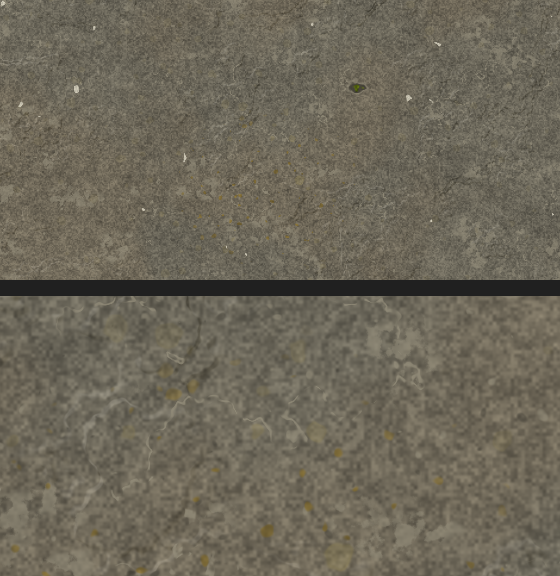
Top: the whole. Bottom: its middle third, enlarged.
Give the GLSL for this texture, as a Shadertoy shader.

```glsl
// Weathered stone ground: a grey-brown mottled and grainy base with raised flakes,
// pale crusts and threads, pits, lichen spots, a few white chips and one mossy hollow.
// Layers of value noise and jittered cell spots, in units of the canvas height.

const vec3 GREY_STONE   = vec3(0.418, 0.402, 0.352);
const vec3 WARM_STONE   = vec3(0.434, 0.406, 0.345);
const vec3 PALE_CRUST   = vec3(0.580, 0.555, 0.480);
const vec3 WHITE_CHIP   = vec3(0.800, 0.780, 0.710);
const vec3 OLIVE_LICHEN = vec3(0.510, 0.465, 0.310);
const vec3 GOLD_LICHEN  = vec3(0.500, 0.410, 0.160);
const vec3 DARK_PIT     = vec3(0.235, 0.225, 0.195);
const vec3 MOSS         = vec3(0.340, 0.400, 0.060);

const float MOTTLE = 0.065;      // contrast of the broad clouds
const float BLOTCH = 0.115;      // contrast of the small blotches
const float GRAIN  = 0.130;      // contrast of the finest grains
const float RELIEF = 0.080;      // light and shade on flake edges
const float EDGE   = 0.002;      // half width of a smoothed edge
const vec2 LICHEN_CENTRE = vec2(0.95, 0.32);
const vec2 MOSS_CENTRE   = vec2(1.272, 0.690);

float hash(vec2 p) {
    vec3 q = fract(vec3(p.xyx) * 0.1031);
    q += dot(q, q.yzx + 33.33);
    return fract((q.x + q.y) * q.z);
}

float noise(vec2 p) {
    vec2 i = floor(p), f = fract(p);
    f = f * f * (3.0 - 2.0 * f);
    float low  = mix(hash(i), hash(i + vec2(1, 0)), f.x);
    float high = mix(hash(i + vec2(0, 1)), hash(i + vec2(1, 1)), f.x);
    return mix(low, high, f.y);
}

float fbm(vec2 p) {
    float sum = 0.0, amp = 0.516;
    for (int i = 0; i < 5; i++) {
        sum += amp * noise(p);
        p = mat2(1.6, 1.2, -1.2, 1.6) * p + 17.3;
        amp *= 0.5;
    }
    return sum;
}

vec2 warp(vec2 p, float freq, float amount) {
    vec2 offset = vec2(noise(p * freq), noise(p * freq + 41.7));
    return p + amount * (offset - 0.5);
}

// Jittered spots, one per cell at most: x is the cover, y is the rim.
vec2 scatter(vec2 p, float cells, float density, vec2 radii, float seed) {
    vec2 q = p * cells, spots = vec2(0.0);
    for (int y = -1; y <= 1; y++)
    for (int x = -1; x <= 1; x++) {
        vec2 cell = floor(q) + vec2(x, y);
        vec2 key = cell + seed;
        vec2 centre = cell + vec2(hash(key), hash(key + 71.3));
        float size = hash(key + 23.9);
        float radius = mix(radii.x, radii.y, size * size);
        float d = length(q - centre) / cells - radius;
        float present = step(hash(key + 57.1), density);
        vec2 spot = 1.0 - smoothstep(vec2(-EDGE, 0.0), vec2(EDGE, 2.0 * EDGE), vec2(d, abs(d)));
        spots = max(spots, present * spot);
    }
    return spots;
}

// Height of broken surface flakes with crisp borders.
float flakes(vec2 p) {
    float h = fbm(p * 7.0 + 63.0);
    return smoothstep(0.50, 0.53, h) + smoothstep(0.60, 0.625, h);
}

void mainImage(out vec4 fragColor, in vec2 fragCoord) {
    vec2 p = fragCoord / iResolution.y;
    vec2 rough = warp(p, 85.0, 0.008);
    vec2 jagged = warp(p, 60.0, 0.022);
    float fine = noise(p * 125.0 + 5.0);
    float speck = noise(p * 235.0 + 9.0);

    // Mottled and grainy base
    vec3 color = mix(GREY_STONE, WARM_STONE, smoothstep(0.35, 0.65, fbm(p * 3.0 + 11.0)));
    float tone = MOTTLE * (fbm(p * 5.5 + 3.0) - 0.5) + BLOTCH * (fbm(p * 36.0) - 0.5);
    tone += GRAIN * (0.65 * fine + speck - 0.825);
    color *= 1.0 + 2.3 * tone;

    // Flake edges lit from the upper left, strongest in broken areas
    float broken = smoothstep(0.46, 0.62, fbm(p * 3.5 + 29.0));
    float slope = flakes(rough) - flakes(rough + vec2(-0.004, 0.005));
    color += RELIEF * slope * (0.15 + 0.85 * broken);

    // Small pale crusts and thin mineral threads
    float crust = smoothstep(0.60, 0.72, fbm(p * vec2(7.0, 10.0) + 83.0));
    crust *= smoothstep(0.47, 0.60, fbm(p * 55.0 + 7.0));
    float thread = 1.0 - smoothstep(0.003, 0.016, abs(fbm(rough * 10.0 + 37.0) - 0.5));
    thread *= smoothstep(0.52, 0.64, fbm(p * 7.0 + 51.0)) * smoothstep(0.3, 0.65, fine);
    color = mix(color, PALE_CRUST, max(0.6 * crust, 0.75 * thread));

    // Dark pits and small light flecks
    float pits = scatter(rough, 24.0, 0.22, vec2(0.001, 0.006), 13.0).x;
    float flecks = scatter(rough, 28.0, 0.20, vec2(0.001, 0.005), 131.0).x;
    color = mix(color, DARK_PIT, 0.42 * pits);
    color = mix(color, PALE_CRUST, 0.6 * flecks);

    // Lichen: faint round rosettes everywhere, dense with gold in one colony
    vec2 away = (p - LICHEN_CENTRE) * vec2(3.0, 4.0);
    float colony = exp(-dot(away, away));
    vec2 rosette = scatter(rough, 15.0, 0.36, vec2(0.005, 0.016), 211.0);
    float gold = scatter(rough, 28.0, 0.32, vec2(0.002, 0.008), 307.0).x;
    float growth = (0.5 * rosette.x + 0.2 * rosette.y) * (0.3 + 0.7 * colony);
    color = mix(color, OLIVE_LICHEN * (0.85 + 0.3 * fine), growth);
    color = mix(color, GOLD_LICHEN * (0.8 + 0.4 * fine), 0.7 * gold * smoothstep(0.15, 0.6, colony));

    // Sparse angular white chips
    float chips = scatter(jagged, 8.0, 0.14, vec2(0.004, 0.012), 401.0).x;
    color = mix(color, WHITE_CHIP * (0.92 + 0.16 * speck), 0.9 * chips);

    // Mossy hollow with a pale lip
    float hollow = length((jagged - MOSS_CENTRE) * vec2(0.65, 1.0));
    color = mix(color, PALE_CRUST, 0.5 * (1.0 - smoothstep(0.0, 0.006, abs(hollow - 0.022))));
    color = mix(color, DARK_PIT, 0.8 * (1.0 - smoothstep(0.015, 0.021, hollow)));
    color = mix(color, MOSS * (0.5 + fine), 1.0 - smoothstep(0.008, 0.014, hollow));

    fragColor = vec4(clamp(color, 0.0, 1.0), 1.0);
}
```
